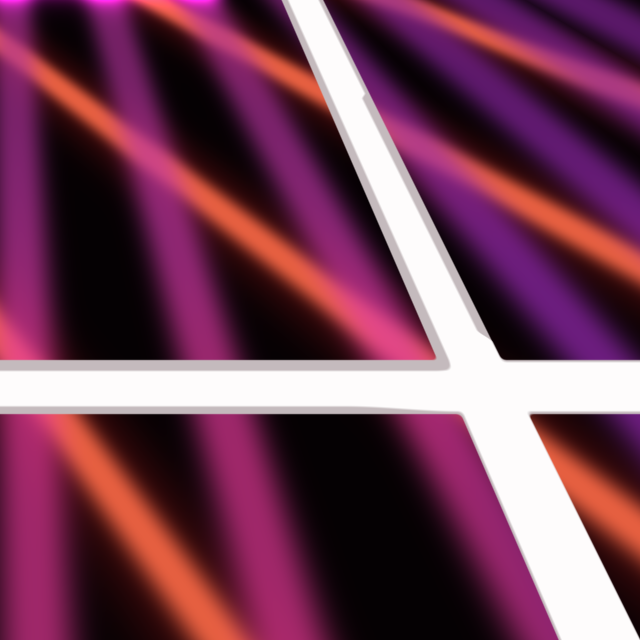
Give the GLSL for this background, as a Shadertoy shader.

```glsl
// Crossing violet and orange light beams behind a white slanted window frame.

// Violet fan: beam i starts on the top edge and leans further with i
const int   FAN_COUNT   = 7;
const float FAN_START   = 0.018;
const float FAN_STEP    = 0.147;
const vec3  FAN_LEAN    = vec3(0.04, 0.235, 0.012);   // lean = x + y*i + z*i*i
const vec2  FAN_WIDTH   = vec2(0.034, 0.030);         // at the top, growth downwards

// Orange rays: height = start + slope * x, measured from the top
const vec4  RAY_START   = vec4(-0.24, -0.13, 0.065, 0.525);
const vec4  RAY_SLOPE   = vec4(0.39, 0.545, 0.765, 1.37);
const vec2  RAY_WIDTH   = vec2(0.017, 0.025);

// Frame: horizontal bar (top, bottom) and slanted post (x at top, lean)
const vec2  BAR         = vec2(0.5625, 0.647);
const vec2  POST_LEFT   = vec2(0.440, 0.433);
const vec2  POST_RIGHT  = vec2(0.505, 0.495);
const float CORNER      = 0.008;

const vec3  NIGHT       = vec3(0.020, 0.002, 0.010);
const vec3  VIOLET      = vec3(0.40, 0.11, 0.48);
const vec3  PLUM        = vec3(0.52, 0.15, 0.46);
const vec3  MAGENTA     = vec3(0.60, 0.15, 0.40);
const vec3  ORANGE      = vec3(0.68, 0.34, 0.21);
const vec3  EMBER       = vec3(0.20, 0.03, 0.03);
const vec3  TOP_GLOW    = vec3(0.40, 0.03, 0.38);
const vec3  BEVEL       = vec3(0.77, 0.73, 0.74);
const vec3  WHITE       = vec3(0.995, 0.99, 0.99);

float smoothMin(float a, float b, float k) {
    float h = max(k - abs(a - b), 0.0) / k;
    return min(a, b) - 0.25 * h * h * k;
}

float softBeam(float dist, float width) {
    return exp(-pow(abs(dist) / width, 2.6));
}

// Strength of the violet fan
float fanLight(vec2 p) {
    float light = 0.0;
    float width = FAN_WIDTH.x + FAN_WIDTH.y * p.y;
    for (int i = 0; i < FAN_COUNT; i++) {
        float n = float(i);
        float lean = dot(FAN_LEAN, vec3(1.0, n, n * n));
        float dist = (p.x - FAN_START - FAN_STEP * n - lean * p.y) / sqrt(1.0 + lean * lean);
        light = max(light, softBeam(dist, width));
    }
    return light;
}

// Core strength and wide halo of the orange rays
vec2 rayLight(vec2 p) {
    vec2 light = vec2(0.0);
    float width = RAY_WIDTH.x + RAY_WIDTH.y * p.y;
    for (int i = 0; i < 4; i++) {
        float slope = RAY_SLOPE[i];
        float dist = (p.y - RAY_START[i] - slope * p.x) / sqrt(1.0 + slope * slope);
        light = max(light, vec2(softBeam(dist, width), softBeam(dist, 2.4 * width)));
    }
    return light;
}

vec3 beams(vec2 p) {
    float fan = fanLight(p);
    vec2 ray = rayLight(p);
    vec3 tint = mix(PLUM, MAGENTA, smoothstep(0.2, 0.75, p.y));
    tint = mix(tint, VIOLET, smoothstep(0.0, 0.35, p.x - 0.45 * p.y - 0.3));
    vec3 col = NIGHT + tint * fan * mix(0.82, 1.0, smoothstep(0.0, 0.5, p.y));
    col += (ORANGE * ray.x + EMBER * ray.y) * (1.0 - 0.65 * fan);
    float glow = exp(-p.y / 0.012) * smoothstep(0.37, 0.32, p.x);
    return col + TOP_GLOW * glow * (0.6 + fan);
}

// Signed distance to the frame; insets are (top, bottom, left, right)
float frameDistance(vec2 p, vec4 inset) {
    float bar = max(BAR.x + inset.x - p.y, p.y - BAR.y + inset.y);
    float left = POST_LEFT.x + POST_LEFT.y * p.y + inset.z - p.x;
    float right = p.x - POST_RIGHT.x - POST_RIGHT.y * p.y + inset.w;
    float post = max(left * inversesqrt(1.0 + POST_LEFT.y * POST_LEFT.y),
                     right * inversesqrt(1.0 + POST_RIGHT.y * POST_RIGHT.y));
    return smoothMin(bar, post, CORNER);
}

// Bevel widths change along the frame
vec4 bevelInset(vec2 p) {
    float leftSide = 1.0 - smoothstep(0.68, 0.78, p.x);
    float above = 1.0 - smoothstep(0.56, 0.61, p.y);
    float bottom = mix(0.012, 0.004, smoothstep(0.54, 0.72, p.x));
    float right = mix(0.007, 0.015, smoothstep(0.145, 0.155, p.y));
    right *= 1.0 - smoothstep(0.515, 0.535, p.y);
    return vec4(mix(0.003, 0.017, leftSide), bottom,
                mix(0.004, 0.010 + 0.014 * p.y, above), right);
}

void mainImage(out vec4 fragColor, in vec2 fragCoord) {
    vec2 p = fragCoord / iResolution.xy;
    p.y = 1.0 - p.y;                       // measure down from the top
    float aa = 1.0 / iResolution.y;

    vec3 col = beams(p);
    float frame = frameDistance(p, vec4(0.0));
    float face = frameDistance(p, bevelInset(p));
    col = mix(col, BEVEL, smoothstep(aa, -aa, frame));
    col = mix(col, WHITE, smoothstep(1.5 * aa, -1.5 * aa, face));

    fragColor = vec4(clamp(col, 0.0, 1.0), 1.0);
}
```
